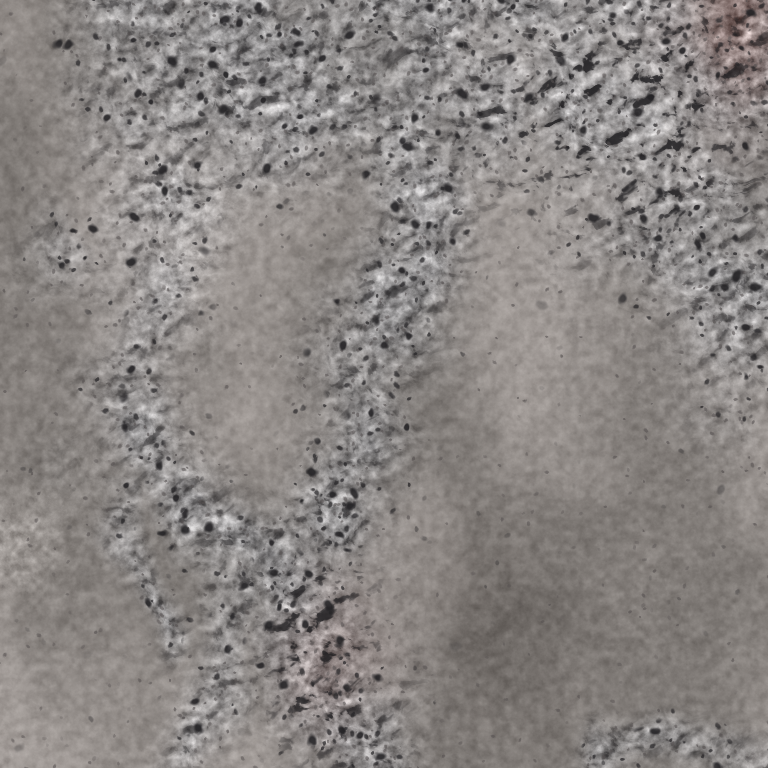
Give the GLSL for this texture, as a WebGL 1 fragment shader.

```glsl
precision highp float;
uniform vec2 u_resolution;

float hash(vec2 p) {
  vec3 q = fract(p.xyx * 0.1031);
  q += dot(q, q.yzx + 33.33);
  return fract((q.x + q.y) * q.z);
}

float noise(vec2 p) {
  vec2 cell = floor(p), f = fract(p);
  f = f * f * (3.0 - 2.0 * f);
  return mix(mix(hash(cell), hash(cell + vec2(1, 0)), f.x),
             mix(hash(cell + vec2(0, 1)), hash(cell + vec2(1, 1)), f.x), f.y);
}

float fbm(vec2 p) {
  float sum = 0.0, weight = 0.533;
  for (int i = 0; i < 4; i++) {
    sum += weight * noise(p);
    p = mat2(1.6, 1.2, -1.2, 1.6) * p + 7.3;
    weight *= 0.5;
  }
  return sum;
}

// Soft band around a line segment
float vein(vec2 p, vec2 a, vec2 b, float width) {
  vec2 ab = b - a;
  float d = length(p - a - ab * clamp(dot(p - a, ab) / dot(ab, ab), 0.0, 1.0)) / width;
  return exp(-d * d);
}

float blob(vec2 p, vec2 center, vec2 size) {
  vec2 d = (p - center) / size;
  return exp(-dot(d, d));
}

// Where the smooth skin of the stone has worn away
float weathering(vec2 p) {
  float w = smoothstep(0.7, 0.88, p.y) * smoothstep(0.06, 0.2, p.x) * 0.9;
  w = max(w, vein(p, vec2(0.54, 0.85), vec2(0.51, 0.56), 0.07));
  w = max(w, vein(p, vec2(0.5, 0.56), vec2(0.45, 0.3), 0.065) * 0.9);
  w = max(w, vein(p, vec2(0.39, 0.28), vec2(0.48, 0.0), 0.07));
  w = max(w, vein(p, vec2(0.22, 0.85), vec2(0.16, 0.42), 0.06) * 0.75);
  w = max(w, vein(p, vec2(0.16, 0.42), vec2(0.34, 0.3), 0.045));
  w = max(w, vein(p, vec2(0.16, 0.36), vec2(0.22, 0.2), 0.03) * 0.8);
  w = max(w, vein(p, vec2(0.34, 0.28), vec2(0.27, 0.02), 0.04) * 0.7);
  w = max(w, vein(p, vec2(0.82, 0.82), vec2(1.0, 0.56), 0.11) * 0.9);
  w = max(w, vein(p, vec2(0.78, 0.02), vec2(1.0, 0.03), 0.04) * 0.8);
  return max(w, blob(p, vec2(0.08, 0.67), vec2(0.04, 0.05)) * 0.7);
}

// Scattered dark holes, one candidate per cell
float pits(vec2 p, float density, float radius) {
  vec2 cell = floor(p);
  float cover = 0.0;
  for (int y = -1; y <= 1; y++) {
    for (int x = -1; x <= 1; x++) {
      vec2 id = cell + vec2(x, y);
      vec2 center = id + vec2(hash(id + 3.7), hash(id + 41.3));
      float angle = 6.2832 * hash(id + 87.1);
      vec2 d = mat2(cos(angle), sin(angle), -sin(angle), cos(angle)) * (p - center);
      float size = radius * mix(0.55, 1.15, hash(id + 19.9));
      float present = smoothstep(0.0, 0.06, density - hash(id));
      float edge = length(d * vec2(0.85, 1.2)) + 0.12 * (noise(p * 5.0) - 0.5);
      cover = max(cover, present * (1.0 - smoothstep(size * 0.45, size * 1.3, edge)));
    }
  }
  return cover;
}

void main() {
  vec2 uv = gl_FragCoord.xy / u_resolution;
  vec2 warped = uv + 0.13 * (vec2(fbm(uv * 7.0), fbm(uv * 7.0 + 31.0)) - 0.5);
  float patches = fbm(uv * 16.0 + 5.0);
  float rough = clamp(weathering(warped) * (0.4 + 1.1 * patches), 0.0, 1.0);

  // Cloudy warm skin, cooler worn stone, rusty upper corner
  float cloud = smoothstep(0.25, 0.75, fbm(uv * vec2(6.0, 4.0) + 12.0));
  vec3 color = mix(vec3(0.5, 0.48, 0.465), vec3(0.625, 0.6, 0.585), cloud);
  color = mix(color, vec3(0.585, 0.585, 0.595), rough * 0.7);
  float pale = blob(warped, vec2(0.04, 0.31), vec2(0.07, 0.06))
             + 0.6 * blob(warped, vec2(0.23, 0.68), vec2(0.05, 0.15));
  color += 0.09 * pale * (0.4 + patches);
  color -= 0.08 * blob(warped, vec2(0.64, 0.2), vec2(0.12, 0.13));
  float rust = blob(warped, vec2(0.97, 0.94), vec2(0.08, 0.1))
             + 0.5 * blob(warped, vec2(0.45, 0.14), vec2(0.06, 0.08));
  color = mix(color, vec3(0.5, 0.4, 0.385), 0.75 * min(rust, 1.0));

  // Fine grain and flaky relief lit from the upper left
  float grain = fbm(uv * 115.0) - 0.5;
  color += grain * (0.16 + 0.38 * rough + 0.2 * pale);
  vec2 flake = uv * vec2(52.0, 66.0) + 2.0 * fbm(uv * 22.0);
  float relief = fbm(flake) - fbm(flake + vec2(-0.35, 0.5));
  color += relief * (0.06 + 0.5 * rough);

  // Crevices under the flakes
  float broken = blob(warped, vec2(0.81, 0.83), vec2(0.17, 0.11))
               + 0.7 * blob(warped, vec2(0.44, 0.15), vec2(0.07, 0.15))
               + 0.45 * rough;
  float crevice = smoothstep(0.11, 0.27, -relief) * min(broken, 1.0);
  vec3 shadow = vec3(0.14, 0.135, 0.145);
  color = mix(color, shadow, 0.85 * crevice);

  // Large, medium and tiny holes
  float large = pits(uv * 38.0, 0.02 + 0.3 * rough, 0.25);
  float medium = pits(uv * 72.0 + 9.0, 0.03 + 0.28 * rough, 0.27);
  float tiny = pits(uv * 110.0 + 23.0, 0.06 + 0.2 * rough, 0.3);
  color = mix(color, vec3(0.33, 0.31, 0.31), 0.6 * tiny);
  color = mix(color, shadow, max(0.9 * large, 0.72 * medium));

  gl_FragColor = vec4(clamp(color, 0.0, 1.0), 1.0);
}
```
